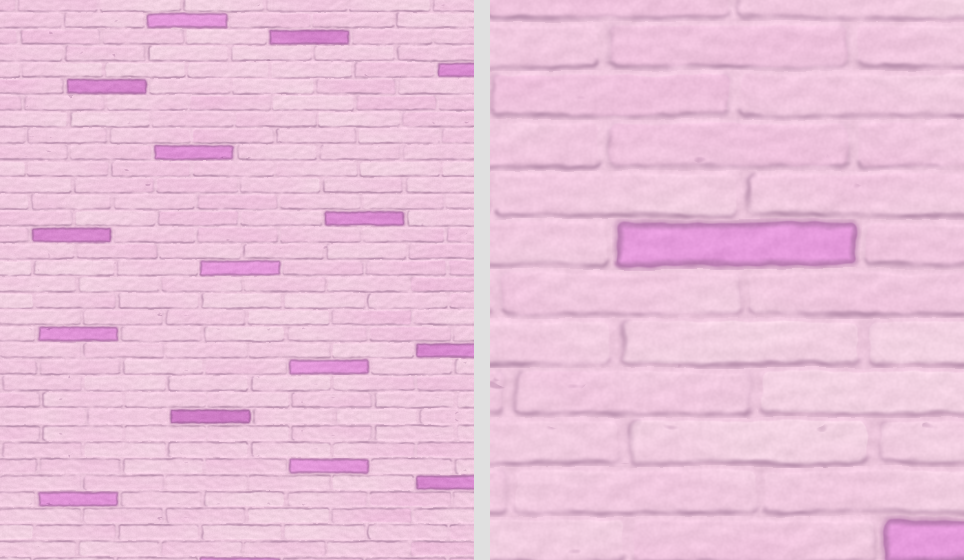
Left: the whole. Right: its middle third, enlarged.
This texture is drawn by a Shadertoy shader. Its source:

```glsl
// Painted pink brick wall in running bond with scattered violet accent bricks.
#define BRICKS vec2(5.71, 33.94)        // repeats across and down
#define BRICK_ASPECT 5.04               // brick pitch over row height
#define HALF_SIZE vec2(2.42, 0.415)     // half brick, in row heights
#define FOLD_ROW 25.5                   // the wall mirrors about this height
#define ROUGHNESS 0.07
#define SHADOW_WIDTH 0.065
#define PALE_PINK vec3(0.950, 0.822, 0.886)
#define DEEP_PINK vec3(0.925, 0.725, 0.850)
#define MORTAR vec3(0.930, 0.775, 0.862)
#define SHADOW vec3(0.710, 0.545, 0.665)
#define ACCENT_LIGHT vec3(0.905, 0.610, 0.865)
#define ACCENT_DARK vec3(0.810, 0.490, 0.775)

float hash(vec2 p) {
    vec3 q = fract(p.xyx * vec3(0.1031, 0.1030, 0.0973));
    q += dot(q, q.yzx + 33.33);
    return fract((q.x + q.y) * q.z);
}

vec2 gradient(vec2 cell) {
    float angle = 6.2832 * hash(cell + 17.0);
    return vec2(cos(angle), sin(angle));
}

// Gradient noise, roughly -0.7 to 0.7
float noise(vec2 p) {
    vec2 i = floor(p), f = fract(p), e = vec2(0, 1);
    vec2 u = f * f * f * (f * (f * 6.0 - 15.0) + 10.0);
    return mix(mix(dot(gradient(i), f), dot(gradient(i + e.yx), f - e.yx), u.x),
               mix(dot(gradient(i + e), f - e), dot(gradient(i + 1.0), f - 1.0), u.x), u.y);
}

float roundBox(vec2 p, vec2 halfSize, float radius) {
    vec2 q = abs(p) - halfSize + radius;
    return length(max(q, 0.0)) + min(max(q.x, q.y), 0.0) - radius;
}

// Half-brick bond that drifts slowly sideways from row to row
float rowOffset(float row) {
    float even = 1.0 - mod(row, 2.0);
    return 0.234 + 0.0123 * row + 0.465 * even + 0.025 * (hash(vec2(row, 3.0)) - 0.5);
}

// One accent at most per row: odd rows follow a wave, even rows step diagonally
float isAccent(vec2 id) {
    float row = id.y, column = -9.0;
    if (mod(row, 4.0) == 1.0) {
        column = floor(3.8 - 2.6 * cos(1.05 * ((row - 1.0) / 4.0 - 1.1)));
    } else if (mod(row, 2.0) == 0.0 && abs(abs(mod(row, 18.0) - 9.0) - 6.0) < 1.5) {
        column = mod(row + 1.0 + 3.0 * step(9.0, row) + step(22.0, row), 6.0);
    }
    return 1.0 - step(0.5, abs(id.x - column));
}

void mainImage(out vec4 fragColor, in vec2 fragCoord) {
    vec2 uv = fragCoord / iResolution.xy;
    float pixel = BRICKS.y / iResolution.y;

    // Wall position in row heights, counted downward and folded
    vec2 wall = vec2(uv.x * BRICKS.x * BRICK_ASPECT, (1.0 - uv.y) * BRICKS.y + 0.257);
    wall.y = FOLD_ROW - abs(wall.y - FOLD_ROW);

    // Uneven, hand-laid edges
    vec2 p = wall;
    p += ROUGHNESS * vec2(noise(wall * 1.7), noise(wall * vec2(0.6, 0.9) + 40.0));
    p += 0.6 * ROUGHNESS * vec2(noise(wall * 4.0 + 9.0), noise(wall * vec2(3.0, 4.0) + 70.0));

    // Brick cell, with small changes of size per brick
    float row = floor(p.y);
    float along = p.x / BRICK_ASPECT - rowOffset(row) + 0.5;
    vec2 id = vec2(floor(along), row);
    vec2 local = vec2((fract(along) - 0.5) * BRICK_ASPECT, fract(p.y) - 0.5);
    float tone = hash(id + 5.0), wear = hash(id + 61.0);
    vec2 halfSize = HALF_SIZE - vec2(0.07, 0.025) * vec2(wear, tone);
    float d = roundBox(local, halfSize, 0.12);
    float face = 1.0 - smoothstep(-0.5 * pixel, 0.5 * pixel + 0.03, d);
    float accent = isAccent(id);

    // Paint: tone per brick, broad stains and fine relief
    float stain = noise(wall * 0.13 + 20.0) + 0.5 * noise(wall * vec2(0.5, 1.1));
    float relief = noise(wall * vec2(2.2, 3.2)) - noise((wall + vec2(0.05, 0.13)) * vec2(2.2, 3.2));
    float grain = noise(wall * 9.0) + 0.6 * noise(wall * 17.0);
    vec3 paint = mix(PALE_PINK, DEEP_PINK, clamp(0.12 + 0.5 * tone + 0.55 * stain, 0.0, 1.0));
    vec3 violet = mix(ACCENT_LIGHT, ACCENT_DARK, clamp(tone + 0.5 * stain, 0.0, 1.0));
    violet *= 1.0 - 0.16 * smoothstep(-0.16, 0.0, d);
    vec3 color = mix(MORTAR + 0.02 * stain, mix(paint, violet, accent), face);
    color += 0.045 * relief + 0.022 * grain;

    // Light from above: bright top lip, broken shadow below and at the ends
    float rim = exp(-pow((d - 0.02) / (SHADOW_WIDTH + 0.2 * pixel), 2.0));
    float below = smoothstep(0.22, 0.40, local.y);
    float above = smoothstep(0.22, 0.40, -local.y);
    float leftEnd = smoothstep(2.15, 2.35, -local.x) * smoothstep(0.25, 0.8, wear);
    float rightEnd = smoothstep(2.15, 2.35, local.x) * smoothstep(0.5, 1.0, tone);
    float broken = clamp(0.62 + 0.9 * noise(wall * vec2(0.7, 1.3) + 31.0)
                         + 0.5 * noise(wall * 2.6 + 11.0), 0.08, 1.0);
    float shade = max(below, max(0.8 * leftEnd, 0.45 * rightEnd)) * broken;
    shade = max(shade, 0.5 * accent);
    color += 0.03 * rim * above * (1.0 - accent);
    color = mix(color, mix(SHADOW, ACCENT_DARK * 0.86, 0.6 * accent), 0.85 * rim * shade);

    // Occasional chips
    float chip = smoothstep(0.43, 0.56, noise(wall * vec2(1.5, 2.4) + 90.0)) * step(0.6, wear);
    color = mix(color, color * vec3(0.88, 0.84, 0.88), chip * smoothstep(0.0, 0.08, relief));

    fragColor = vec4(clamp(color, 0.0, 1.0), 1.0);
}
```
